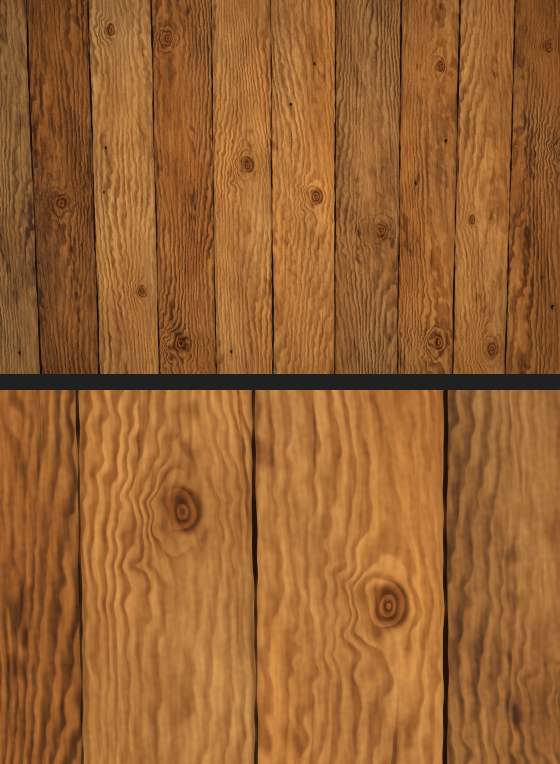
Top: the whole. Bottom: its middle third, enlarged.
Write a WebGL 1 fragment shader that draws this texture.

```glsl
precision highp float;
// Ten weathered upright planks whose seams lean together toward the bottom.
// Each has its own tone, warped growth rings, knots, nail holes and stains,
// made from gradient noise and summed into one wood-tone value.
uniform vec2 u_resolution;

const vec3 DARK_WOOD = vec3(0.28, 0.16, 0.085);
const vec3 MID_WOOD = vec3(0.56, 0.33, 0.15);
const vec3 LIGHT_WOOD = vec3(0.75, 0.50, 0.25);
const vec3 GAP_COLOR = vec3(0.10, 0.05, 0.025);
const vec3 KNOT_COLOR = vec3(0.37, 0.19, 0.085);
const vec3 GREY_TINT = vec3(0.98, 1.13, 1.38);
const float ASPECT = 1.5;         // width of the wall in heights
const float FIRST_SEAM = 0.0625;
const float PLANK_PITCH = 0.1658;
const float LEAN_PIVOT = 0.84;    // x toward which the seams lean
const float LEAN = 0.05;
const float GAP_HALF_WIDTH = 0.0017;
const float RING_CONTRAST = 0.36;
const float FIBRE_CONTRAST = 0.22;
const float NAIL_ROWS = 9.0;
const float NAIL_CHANCE = 0.15;

vec2 hash2(vec2 p) {
  vec3 q = fract(p.xyx * vec3(0.1031, 0.1030, 0.0973));
  q += dot(q, q.yzx + 33.33);
  return fract((q.xx + q.yz) * q.zy);
}

float corner(vec2 cell, vec2 f, vec2 o) {
  float a = 6.2832 * hash2(cell + o).x;
  return dot(vec2(cos(a), sin(a)), f - o);
}

float gradientNoise(vec2 p) {
  vec2 i = floor(p), f = p - i;
  vec2 u = f * f * f * (f * (f * 6.0 - 15.0) + 10.0);
  return mix(mix(corner(i, f, vec2(0.0)), corner(i, f, vec2(1.0, 0.0)), u.x),
             mix(corner(i, f, vec2(0.0, 1.0)), corner(i, f, vec2(1.0)), u.x), u.y);
}

// Noise stretched along the grain; the shear staggers neighbouring columns.
float grainNoise(vec2 p, float across, float along) {
  return gradientNoise(vec2(p.x * across, p.y * along + p.x * across * 0.37));
}

// Tone (dark to light) and greyness of each plank.
vec2 plankLook(float n) {
  return n < 0.5 ? vec2(0.50, 0.95) : n < 1.5 ? vec2(0.37, 0.15) :
         n < 2.5 ? vec2(0.74, 0.50) : n < 3.5 ? vec2(0.49, 0.12) :
         n < 4.5 ? vec2(0.74, 0.25) : n < 5.5 ? vec2(0.76, 0.20) :
         n < 6.5 ? vec2(0.51, 0.65) : n < 7.5 ? vec2(0.60, 0.12) :
         n < 8.5 ? vec2(0.72, 0.15) : vec2(0.48, 0.02);
}

// Evenly pitched seams with uneven plank widths and a slight wander.
float seamX(float n, float y) {
  float uneven = 0.007 + 0.002 * n * cos(1.5 * (n - 6.0));
  float wander = 0.003 * gradientNoise(vec2(n * 7.3 + 0.5, y * 4.0))
               + 0.0012 * gradientNoise(vec2(n * 5.7 + 0.5, y * 31.0));
  return FIRST_SEAM + PLANK_PITCH * n + uneven + wander;
}

void main() {
  vec2 uv = gl_FragCoord.xy / u_resolution, v = uv - 0.5;
  float y = uv.y, pixel = 1.0 / u_resolution.y;
  float x = LEAN_PIVOT + (uv.x * ASPECT - LEAN_PIVOT) / (1.0 - LEAN * (1.0 - y));
  // Which plank, and how far to the nearest seam.
  float plank = 0.0, left = -0.1, right = 1.63, gap = 1.0, gapId = 0.0;
  for (int i = 0; i < 9; i++) {
    float n = float(i), seam = seamX(n, y);
    if (abs(x - seam) < gap) { gap = abs(x - seam); gapId = n; }
    if (x > seam) { plank = n + 1.0; left = seam; }
    else right = min(right, seam);
  }
  float c = x - 0.5 * (left + right);
  vec2 q = vec2(c + plank * 3.1, y + plank * 13.7), look = plankLook(plank);
  // Knots push the grain aside and curl rings about themselves.
  float bend = c, curl = 0.0, knot = 0.0, halo = 0.0;
  for (int k = 0; k < 3; k++) {
    float n = float(k);
    vec2 h = hash2(vec2(plank * 5.0 + 2.0, n * 11.0 + 4.0));
    vec2 g = hash2(vec2(plank * 9.0 + 7.0, n * 3.0 + 1.0));
    float radius = mix(0.010, 0.022, g.x) * step(0.38, g.y) + 0.0001, flow = radius * 1.5;
    vec2 d = vec2(c - (h.x - 0.5) * 0.085, (y - (n + 0.15 + 0.7 * h.y) / 3.0) * 0.75);
    float r = length(d) * (1.0 + 0.4 * gradientNoise(q * 50.0));
    bend -= d.x * flow * flow / max(r * r, flow * flow);
    curl += 4.0 * exp(-r / radius);
    knot = max(knot, 1.0 - smoothstep(radius * 0.65, radius + pixel, r));
    halo = max(halo, exp(-r * r / (radius * radius * 3.0)));
  }
  // Growth rings: slow darkening, then a sharp edge; fibres follow them.
  float rate = mix(58.0, 82.0, hash2(vec2(plank, 8.0)).x);
  float phase = rate * bend + curl + 6.0 * grainNoise(q, 8.0, 1.4)
              + 0.7 * grainNoise(q, 28.0, 9.0) + 0.35 * grainNoise(q, 60.0, 48.0);
  float f = fract(phase);
  float ring = smoothstep(0.15, 0.72, f) * (1.0 - smoothstep(0.8, 1.0, f));
  float ringMix = smoothstep(1.0, 3.0, u_resolution.y / rate)
                * clamp(0.75 + 1.3 * grainNoise(q + 40.0, 9.0, 3.0), 0.3, 1.3);
  vec2 w = q + vec2(0.3 * (phase / rate - c), 0.0);
  float fibre = grainNoise(w, 150.0, 14.0) + 0.8 * grainNoise(w + 5.0, 260.0, 45.0);
  float speck = gradientNoise(mat2(0.8, 0.6, -0.6, 0.8) * q * 170.0);
  // Blotches, dark stains and thin cracks.
  float blotch = grainNoise(q + 9.0, 11.0, 3.2) + 0.5 * grainNoise(q, 26.0, 13.0);
  float stain = smoothstep(0.36, 0.6, grainNoise(q + 70.0, 20.0, 5.0)
              + 0.5 * grainNoise(q, 60.0, 38.0));
  float crack = smoothstep(0.40, 0.50, grainNoise(w + 25.0, 95.0, 6.0));
  float tone = look.x + RING_CONTRAST * ringMix * (0.40 - ring) + FIBRE_CONTRAST * fibre
             + 0.09 * speck + 0.26 * blotch - 0.26 * stain - 0.22 * crack - 0.14 * halo;
  vec3 color = mix(mix(DARK_WOOD, MID_WOOD, clamp(tone * 2.0, 0.0, 1.0)),
                   LIGHT_WOOD, clamp(tone * 2.0 - 1.0, 0.0, 1.15));
  float grey = clamp(look.y + 0.6 * grainNoise(q + 15.0, 6.0, 2.5), 0.0, 1.0);
  color *= mix(vec3(1.0), GREY_TINT, grey);
  color = mix(color, KNOT_COLOR * (1.3 - 0.6 * ring + 0.5 * fibre), 0.7 * knot);
  // Small nail holes with faint streaks along the grain.
  float row = floor(y * NAIL_ROWS);
  vec2 h = hash2(vec2(plank * 4.0 + 3.0, row + 20.0));
  float nailed = step(1.0 - NAIL_CHANCE, hash2(vec2(row + 6.0, plank + 31.0)).x);
  vec2 d = vec2(c - (h.x - 0.5) * 0.12, y - (row + 0.3 + 0.4 * h.y) / NAIL_ROWS);
  float size = mix(0.002, 0.0045, h.y) * (1.0 + 0.8 * gradientNoise(q * 130.0));
  float hole = 1.0 - smoothstep(size - pixel, size + pixel, length(d * vec2(1.0, 0.7)));
  float streak = 0.4 * exp(-d.x * d.x / 0.00002 - abs(d.y) * 70.0);
  color = mix(color, GAP_COLOR, nailed * max(hole * 0.9, streak));
  // Ragged gaps that open and close, plank edge shade and corner fall-off.
  color *= 1.0 - 0.22 * exp(-gap / 0.004);
  float open = gradientNoise(vec2(gapId * 3.7 + 0.5, y * 6.0))
             + 0.6 * gradientNoise(vec2(gapId * 2.3 + 0.5, y * 37.0));
  float gapWidth = GAP_HALF_WIDTH * (1.0 + 1.2 * open);
  float gapInk = (1.0 - smoothstep(gapWidth - 0.6 * pixel, gapWidth + 0.6 * pixel, gap));
  color = mix(color, GAP_COLOR, gapInk * clamp(0.85 + 0.8 * open, 0.3, 0.95));
  gl_FragColor = vec4(clamp(color * (1.09 - 0.5 * dot(v, v)), 0.0, 1.0), 1.0);
}
```
